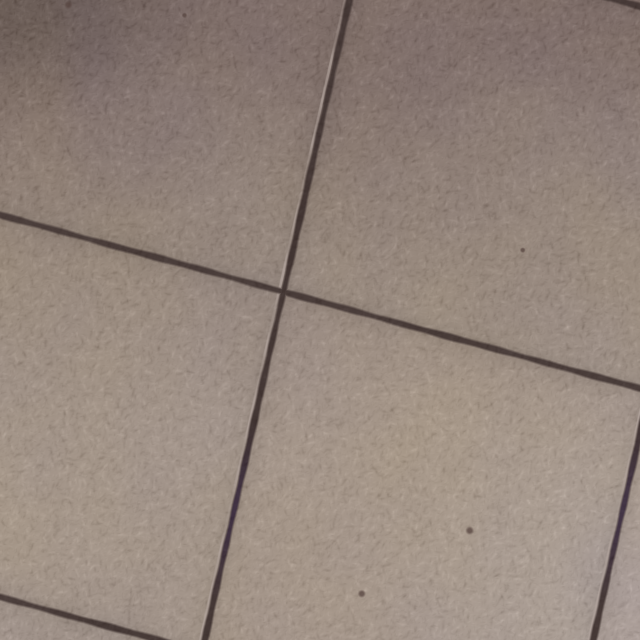
Reproduce this texture procedurally as a three.js fragment shader.

```glsl
// Large beige stone floor tiles in a tilted grid with dark worn grout and fibrous grain
varying vec2 vUv;

const vec2 CROSSING = vec2(0.443, 0.544);   // where two joints meet
const vec2 TILE_SIZE = vec2(0.607, 0.597);  // joint spacing across and up
const vec2 SKEW = vec2(0.226, 0.271);       // slope of the upright and level joints
const float JOINT_HALF = 0.0046;
const float JOINT_SOFT = 0.0026;
const float GRAIN_SCALE = 125.0;
const float GRAIN_AMOUNT = 0.085;
const float SPECK_SCALE = 4.5;

const vec3 TILE_SHADE = vec3(0.505, 0.437, 0.418);
const vec3 TILE_MID = vec3(0.600, 0.540, 0.495);
const vec3 TILE_LIGHT = vec3(0.645, 0.587, 0.540);
const vec3 TILE_SHEEN = vec3(0.675, 0.630, 0.605);
const vec3 GROUT = vec3(0.265, 0.215, 0.205);
const vec3 GROUT_STAIN = vec3(0.260, 0.200, 0.300);
const vec3 EDGE_GLINT = vec3(0.700, 0.645, 0.620);
const vec3 SPECK = vec3(0.340, 0.270, 0.250);

vec2 hash2(vec2 p) {
  vec3 q = fract(p.xyx * vec3(0.1031, 0.1030, 0.0973));
  q += dot(q, q.yzx + 33.33);
  return fract((q.xx + q.yz) * q.zy);
}

// Slow drifting blotches, about -1 to 1
float mottle(vec2 p) {
  float sum = 0.0;
  float gain = 0.5;
  for (int i = 0; i < 4; i++) {
    p = mat2(0.8, 0.6, -0.6, 0.8) * p + 1.7;
    sum += gain * sin(p.x + 1.3 * sin(p.y)) * cos(p.y * 0.8);
    p *= 1.8;
    gain *= 0.62;
  }
  return sum;
}

// Cellular grain: one short, randomly turned light or dark fleck per cell
float fleckGrain(vec2 p) {
  vec2 cell = floor(p);
  float sum = 0.0;
  for (int j = -1; j <= 1; j++) {
    for (int i = -1; i <= 1; i++) {
      vec2 id = cell + vec2(float(i), float(j));
      vec2 rnd = hash2(id);
      vec2 kind = hash2(id + 57.0);
      vec2 d = p - id - rnd;
      float angle = 0.9 + 2.4 * (kind.x - 0.5);
      vec2 axis = vec2(cos(angle), sin(angle));
      float along = dot(d, axis);
      float across = dot(d, vec2(-axis.y, axis.x));
      sum += (kind.y - 0.55) * exp(-2.5 * along * along - 14.0 * across * across);
    }
  }
  return sum;
}

// Rare dark pits scattered over the floor
float pits(vec2 p) {
  vec2 id = floor(p);
  vec2 rnd = hash2(id + 11.0);
  vec2 kind = hash2(id + 83.0);
  float radius = mix(0.012, 0.026, kind.y);
  float d = length(p - id - mix(vec2(0.15), vec2(0.85), rnd));
  return step(0.68, kind.x) * (1.0 - smoothstep(radius * 0.4, radius * 1.4, d));
}

// Coverage of a soft joint, given distance to its centre
float joint(float d, float halfWidth) {
  return 1.0 - smoothstep(halfWidth - JOINT_SOFT, halfWidth + JOINT_SOFT, abs(d));
}

void main() {
  vec2 uv = vUv;

  // Tilted grid: tile index and signed distance to the nearest joints
  vec2 rel = uv - CROSSING;
  vec2 grid = vec2(rel.x - SKEW.x * rel.y, rel.y + SKEW.y * rel.x) / TILE_SIZE;
  vec2 tileId = floor(grid);
  vec2 dist = (grid - floor(grid + 0.5)) * TILE_SIZE / sqrt(1.0 + SKEW * SKEW);

  // Uneven light: dim at the top, brighter below, sheen at lower right
  float blotch = mottle(uv * 5.0);
  float height = uv.y + 0.07 * blotch;
  vec3 color = mix(TILE_LIGHT, TILE_MID, smoothstep(0.25, 0.65, height));
  color = mix(color, TILE_SHADE, smoothstep(0.55, 1.0, height));
  color = mix(color, TILE_SHEEN, 0.8 * smoothstep(0.55, 0.0, length(uv - vec2(1.0, 0.0))));
  color *= 1.0 - 0.17 * smoothstep(0.32, 0.0, length((uv - vec2(0.0, 1.0)) * vec2(0.8, 1.5)));

  // Warm and mauve stains, and a slight tint per tile
  float stain = mottle(uv * 7.0 + 4.0);
  color += stain * vec3(0.012, 0.010, -0.008);
  color += (hash2(tileId + 20.0).x - 0.5) * vec3(0.016, 0.006, 0.004);

  // Fine grain and pits
  float grain = fleckGrain(uv * GRAIN_SCALE);
  grain += 0.5 * fleckGrain(uv.yx * GRAIN_SCALE * 1.9 + 31.0);
  color += GRAIN_AMOUNT * grain;
  color = mix(color, SPECK, 0.75 * pits(uv * SPECK_SCALE));

  // Grime beside the joints and a broken glint on the left tile edges
  float nearest = min(abs(dist.x), abs(dist.y));
  color *= 1.0 - 0.10 * exp(-nearest * 75.0);
  float worn = 0.5 + 0.5 * sin(uv.y * 17.0 + 2.0 * sin(uv.y * 41.0));
  float glint = 1.0 - smoothstep(0.0008, 0.0035, abs(dist.x + 0.0068));
  color = mix(color, EDGE_GLINT, glint * mix(0.25, 0.75, worn));

  // Grout with slightly ragged width and a violet stain
  float ragged = 0.0005 * (sin(uv.x * 83.0) + sin(uv.y * 97.0));
  float upright = joint(dist.x, JOINT_HALF + ragged);
  float level = joint(dist.y, JOINT_HALF + ragged);
  float violet = upright * smoothstep(0.16, 0.0, abs(uv.y - 0.2)) * 0.7;
  vec3 grout = mix(GROUT, GROUT_STAIN, violet) + 0.03 * blotch + 0.04 * grain;
  color = mix(color, grout, max(upright, level * 0.93));

  gl_FragColor = vec4(clamp(color, 0.0, 1.0), 1.0);
}
```
